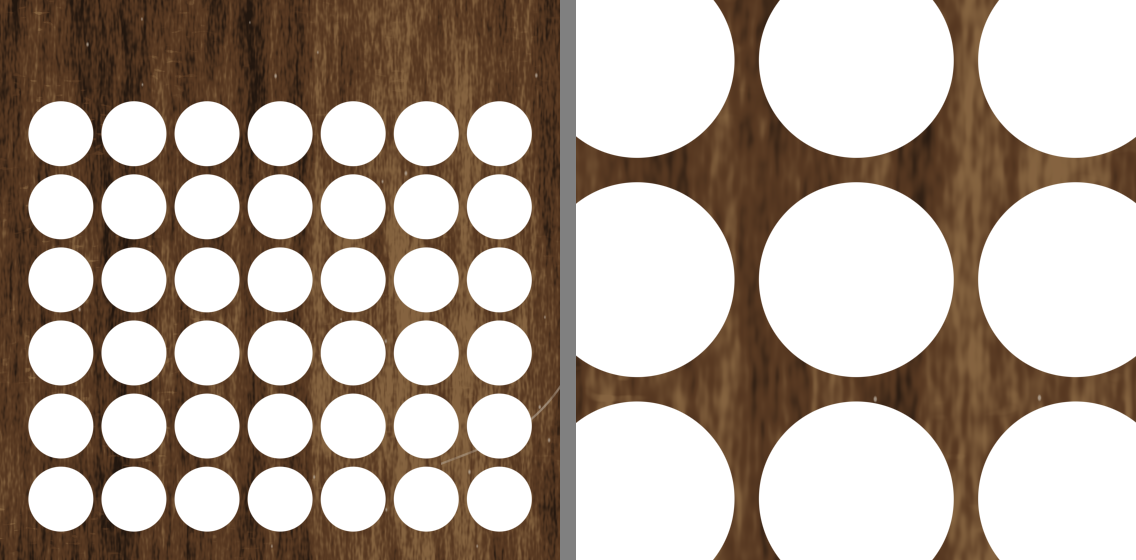
Left, the full canvas; right, a detail of the centre.
Give the GLSL for this pattern, as a Shadertoy shader.

```glsl
// Seven by six white discs on a worn, dark brown wooden board with vertical grain.

const vec2 GRID_COUNT = vec2(7.0, 6.0);
const vec2 FIRST_CENTRE = vec2(0.1087, 0.1087);
const float PITCH = 0.1305;
const float DISC_RADIUS = 0.058;

const vec3 WOOD_DARK = vec3(0.13, 0.085, 0.055);
const vec3 WOOD_MID = vec3(0.34, 0.22, 0.13);
const vec3 WOOD_LIGHT = vec3(0.52, 0.39, 0.25);
const vec3 WORN_PALE = vec3(0.73, 0.68, 0.62);

vec2 hash2(vec2 p) {
    vec3 q = fract(p.xyx * vec3(0.1031, 0.1030, 0.0973));
    q += dot(q, q.yzx + 33.33);
    return fract((q.xx + q.yz) * q.zy);
}

vec2 gradientAt(vec2 cell) {
    float angle = 6.2832 * hash2(cell).x;
    return vec2(cos(angle), sin(angle));
}

// Gradient noise, roughly -0.7 to 0.7
float gradientNoise(vec2 p) {
    vec2 i = floor(p), f = fract(p);
    vec2 u = f * f * f * (f * (f * 6.0 - 15.0) + 10.0);
    vec2 e = vec2(1.0, 0.0);
    float low = mix(dot(gradientAt(i), f), dot(gradientAt(i + e), f - e), u.x);
    float high = mix(dot(gradientAt(i + e.yx), f - e.yx), dot(gradientAt(i + 1.0), f - 1.0), u.x);
    return mix(low, high, u.y);
}

// Octaves of vertical fibres, from broad streaks to fine pores
float grain(vec2 p) {
    float sum = 0.0, weight = 0.20;
    vec2 scale = vec2(17.0, 1.3);
    for (int i = 0; i < 5; i++) {
        sum += weight * gradientNoise(p * scale + float(i) * 19.7 + 7.3);
        scale *= vec2(1.9, 2.3);
        weight *= 1.02;
    }
    return sum;
}

float streak(float x, float centre, float width) {
    float d = (x - centre) / width;
    return exp(-d * d);
}

// Broad light and dark areas of the board
float boardTone(vec2 p) {
    float x = p.x + 0.008 * gradientNoise(vec2(p.x * 6.0, p.y * 5.0));
    float tone = 0.43 + 0.14 * smoothstep(0.545, 0.565, x);
    tone -= 0.17 * streak(x, 0.222, 0.018) + 0.06 * streak(x, 0.20, 0.06);
    tone -= 0.16 * streak(x, 0.455, 0.016) + 0.14 * streak(x, 0.525, 0.027);
    tone -= 0.18 * smoothstep(0.945, 0.965, x);
    tone += 0.08 * streak(p.y, 0.25, 0.3);
    vec2 fromMiddle = p - vec2(0.56, 0.45);
    return tone - 0.28 * dot(fromMiddle, fromMiddle);
}

// Short pale cross-fibre flecks, strongest on the left
float flecks(vec2 p) {
    float n = gradientNoise(p * vec2(48.0, 115.0) + 3.1);
    float patches = smoothstep(-0.1, 0.35, gradientNoise(p * 8.0 + 31.0));
    return smoothstep(0.24, 0.5, n) * patches * mix(1.0, 0.3, smoothstep(0.1, 0.6, p.x));
}

// Sparse dust chips, one possible per cell
float chips(vec2 p, float cells, float pixel) {
    vec2 cell = floor(p * cells);
    vec2 seed = hash2(cell + 51.0);
    vec2 offset = (fract(p * cells) - 0.25 - 0.5 * seed) / cells;
    float size = mix(0.0008, 0.0022, seed.y);
    float d = length(offset * vec2(1.0, 0.6)) - size;
    return step(0.91, hash2(cell + 87.0).x) * (1.0 - smoothstep(-pixel, pixel, d));
}

// Thin curved scratch rising to the right edge
float scratch(vec2 p, float pixel) {
    float run = max(p.x - 0.788, 0.0);
    float height = 0.172 + 0.38 * run + 28.0 * pow(run, 4.0);
    float slope = 0.38 + 112.0 * pow(run, 3.0);
    float d = abs(p.y - height) / sqrt(1.0 + slope * slope);
    float wear = 0.65 + 0.5 * gradientNoise(p * 45.0);
    return wear * step(0.788, p.x) * (1.0 - smoothstep(0.0006, 0.0006 + 1.5 * pixel, d));
}

vec3 woodColour(float tone) {
    vec3 colour = mix(WOOD_DARK, WOOD_MID, smoothstep(0.0, 0.42, tone));
    return mix(colour, WOOD_LIGHT, smoothstep(0.38, 0.80, tone));
}

vec3 board(vec2 p, float pixel) {
    float tone = boardTone(p) + grain(p);
    tone += 0.16 * gradientNoise(p * vec2(235.0, 90.0));
    vec3 colour = woodColour(tone + 0.20 * flecks(p));
    float wear = max(0.75 * chips(p, 17.0, pixel), 0.7 * scratch(p, pixel));
    return mix(colour, WORN_PALE, wear);
}

// Signed distance to the nearest disc in the bounded grid
float discGrid(vec2 p) {
    vec2 index = clamp(round((p - FIRST_CENTRE) / PITCH), vec2(0.0), GRID_COUNT - 1.0);
    return length(p - FIRST_CENTRE - index * PITCH) - DISC_RADIUS;
}

void mainImage(out vec4 fragColor, in vec2 fragCoord) {
    float pixel = 1.0 / iResolution.y;
    vec2 p = fragCoord * pixel;
    float disc = 1.0 - smoothstep(-0.75 * pixel, 0.75 * pixel, discGrid(p));
    fragColor = vec4(mix(board(p, pixel), vec3(1.0), disc), 1.0);
}
```
